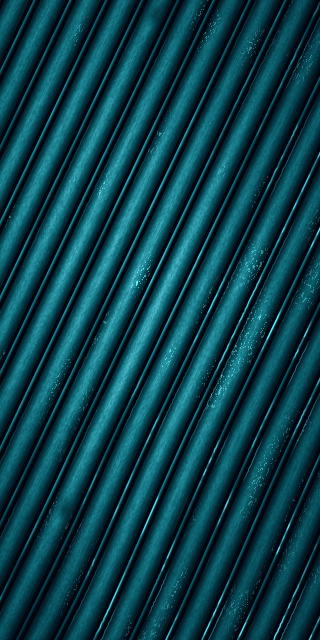
A Shadertoy shader for this texture:

```glsl
// Slanted teal metal ribs with thin ridges between them, softly lit, scratched and chipped.

#define PITCH 0.112       // horizontal spacing of ribs, in canvas widths
#define SLOPE 2.1         // rise over run of the ribs
#define PHASE 0.48        // sideways offset, in ribs
#define BEND 0.17         // sideways drift of the ribs near the foot, in ribs
#define GROOVE 0.15       // half width of the groove, in ribs
#define RIDGE 0.05        // half width of the thin ridge, in ribs
#define LIGHT_POS vec2(0.38, 0.57)
#define LIGHT_EDGE 0.42   // brightness far from the light
#define LIGHT_PEAK 1.12
#define WEAR 0.55         // strength of the pale flecks
#define CHIPS 0.03        // roughness of the worn edges, in ribs
#define GRAIN 0.24        // strength of the brushed grain

float hash(vec2 p) {
    return fract(sin(dot(p, vec2(127.1, 311.7))) * 43758.5453);
}

float noise(vec2 p) {
    vec2 i = floor(p), f = fract(p);
    f = f * f * (3.0 - 2.0 * f);
    return mix(mix(hash(i), hash(i + vec2(1, 0)), f.x),
               mix(hash(i + vec2(0, 1)), hash(i + vec2(1, 1)), f.x), f.y);
}

// Near-black navy through deep teal to pale teal
vec3 tealRamp(float v) {
    v = clamp(v, 0.0, 1.2);
    return vec3(0.008, 0.015, 0.055) + vec3(0.16 * v * v, 0.57, 0.59) * v;
}

void mainImage(out vec4 fragColor, in vec2 fragCoord) {
    vec2 uv = fragCoord / iResolution.xy;
    vec2 p = fragCoord / iResolution.x;
    float aa = 0.6 / (iResolution.x * PITCH);

    // Rib coordinates: across counts ribs, along runs down their length
    vec2 dir = normalize(vec2(1.0, SLOPE));
    float across = (p.x - p.y / SLOPE) / PITCH - PHASE;
    across -= BEND * (1.0 - smoothstep(0.0, 0.7, p.y)) * smoothstep(0.0, 0.35, p.x);
    float along = dot(p, dir) / (PITCH * dir.y);
    float ribId = floor(across);
    float ridgeId = floor(across + 0.5);
    float f = across - ribId;
    float c = across - ridgeId;

    // Light pool, fading to the corners, and wear growing to the lower right
    vec2 d = (uv - LIGHT_POS) * vec2(1.15, 1.3);
    float light = mix(LIGHT_EDGE, LIGHT_PEAK, exp(-2.6 * dot(d, d)));
    float corner = smoothstep(-0.3, 0.6, uv.x - uv.y);

    // Worn outlines of rib and ridge
    float worn = smoothstep(0.5, 0.8, noise(vec2(ridgeId * 5.3, along * 0.6)));
    float chip = (noise(vec2(ridgeId * 9.1, along * 12.0)) - 0.5) * CHIPS * worn;
    float ribEdge = min(f, 1.0 - f) - GROOVE - chip;
    float ribMask = smoothstep(-aa, aa, ribEdge);
    float ridgeMask = 1.0 - smoothstep(-aa, aa, abs(c + 0.3 * chip) - RIDGE);

    // Rounded rib: crisp left flank, broad crown, shaded right flank
    float t = clamp((f - GROOVE) / (1.0 - 2.0 * GROOVE), 0.0, 1.0);
    float ribShade = mix(0.25, 1.0, smoothstep(0.0, 0.4, t));
    ribShade *= 1.0 - 0.84 * smoothstep(0.45, 1.02, t);
    ribShade *= 0.93 + 0.14 * hash(vec2(ribId, 3.0));

    // Brushed grain: long streaks plus a fine tooth
    float streak = noise(vec2(across * 28.0, along * 1.6)) - 0.5;
    float tooth = noise(vec2(across * 30.0, along * 14.0)) - 0.5;
    ribShade *= 1.0 + GRAIN * (0.7 * streak + tooth);

    // Rare shallow dents: a dark hollow with a lit lower lip
    vec2 cell = vec2(ribId, floor(along / 3.0));
    vec2 q = vec2(t - 0.55, (fract(along / 3.0) - 0.5) * 3.0);
    float dented = step(0.965, hash(cell + 17.0));
    float hollow = exp(-dot(q * vec2(4.5, 3.0), q * vec2(4.5, 3.0)));
    q.y += 0.4;
    float lip = exp(-16.0 * dot(q, q));
    ribShade *= 1.0 + dented * (0.15 * lip - 0.45 * hollow);

    // Thin ridge, brighter on its left flank
    float ridgeShade = mix(0.95, 0.2, smoothstep(-0.6 * RIDGE, RIDGE, c));
    ridgeShade *= 0.6 + 0.6 * noise(vec2(ridgeId * 3.1, along * 0.4));

    float value = (ribShade * ribMask + ridgeShade * ridgeMask) * light;
    vec3 color = tealRamp(value);

    // Clustered flecks and fine scratches on the ribs
    float patches = smoothstep(0.66, 0.95, noise(vec2(across * 2.2 + 4.0, along * 0.5)));
    float flecks = smoothstep(0.66, 0.86, noise(vec2(across * 34.0, along * 15.0)));
    float scratch = smoothstep(0.84, 0.95, noise(vec2(across * 24.0 + along * 0.6, along * 1.1)));
    float strays = step(0.997, hash(floor(vec2(across * 18.0, along * 9.0))));
    float pale = patches * flecks + 0.1 * scratch + 0.35 * strays * flecks;
    color += vec3(0.55, 0.75, 0.70) * pale * WEAR * ribMask * light;

    // Broken glints along the ridges and the left rims of the ribs
    float dashes = smoothstep(0.4, 0.7, noise(vec2(ridgeId * 7.7, along * 0.9)));
    dashes *= 0.35 + 0.65 * smoothstep(0.3, 0.6, noise(vec2(ridgeId * 2.9, along * 5.0)));
    float glint = 1.0 - smoothstep(0.0, 0.024 + aa, abs(c + chip + 0.02));
    float rim = 1.0 - smoothstep(0.0, 0.015 + aa, abs(c - GROOVE - 0.02 - chip));
    color += vec3(0.40, 0.62, 0.65) * glint * dashes * (0.12 + 0.85 * corner);
    color += vec3(0.12, 0.30, 0.33) * rim * worn * (0.3 + 0.7 * corner);

    fragColor = vec4(clamp(color, 0.0, 1.0), 1.0);
}
```
